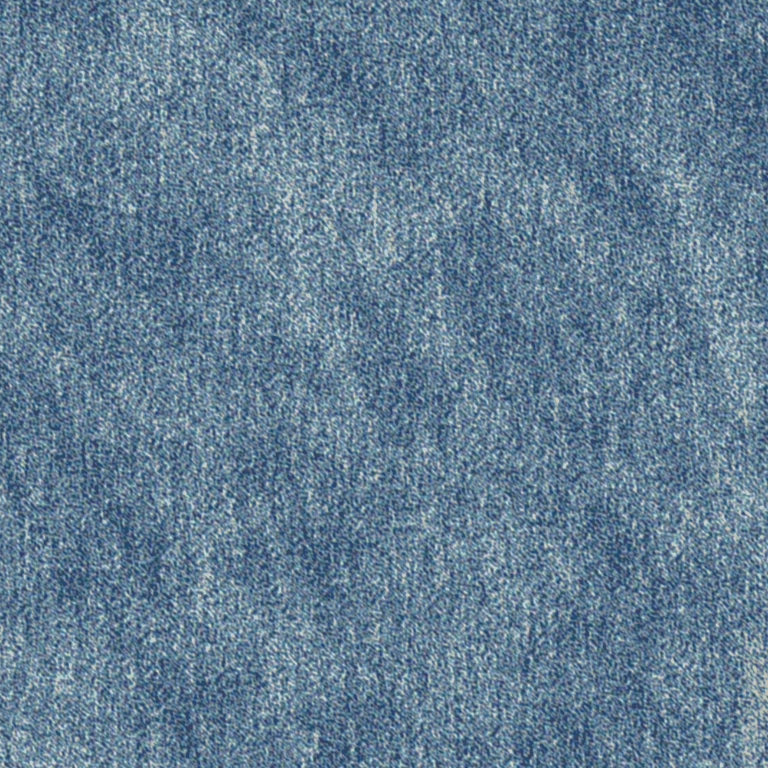
Write a Shadertoy shader that draws this texture.

```glsl
const float TAU = 6.28319;

// Weave: sizes are counts per canvas height
const float TWILL_ANGLE = 0.76;
const float TWILL_COUNT = 165.0;
const vec2 GRAIN_COUNT = vec2(185.0, 265.0);   // along, across the twill
const vec2 YARN_COUNT = vec2(235.0, 105.0);
const vec2 FLECK_COUNT = vec2(125.0, 105.0);
const vec2 STREAK_COUNT = vec2(130.0, 13.0);
const vec2 SLUB_COUNT = vec2(85.0, 14.0);
const float SCUFF_ANGLE = -0.55;
const float FADE_ANGLE = -0.5;

// Strengths, in standard deviations of tone
const float GRAIN_GAIN = 0.63;
const float YARN_GAIN = 0.36;
const float FLECK_GAIN = 0.33;
const float TWILL_GAIN = 0.22;
const float STREAK_GAIN = 0.25;
const float CLOUD_GAIN = 0.2;
const float MOTTLE_GAIN = 0.16;
const float SLUB_GAIN = 0.65;
const float CREASE_GAIN = 0.42;

// Tone to dye level
const float TONE_CENTER = 2.0;
const float TONE_SPREAD = 1.43;

const vec3 DYE[6] = vec3[6](
    vec3(0.22, 0.33, 0.45), vec3(0.30, 0.41, 0.51), vec3(0.38, 0.49, 0.58),
    vec3(0.46, 0.57, 0.63), vec3(0.57, 0.67, 0.71), vec3(0.72, 0.78, 0.79));
const vec3 CREAM = vec3(0.75, 0.73, 0.64);
const vec3 WARM_TINT = vec3(0.015, 0.0, -0.020);
const vec3 GREEN_TINT = vec3(-0.012, 0.011, -0.004);

vec2 gradientAt(vec2 cell) {
    vec3 h = fract(cell.xyx * vec3(0.1031, 0.1030, 0.0973));
    h += dot(h, h.yzx + 33.33);
    float angle = TAU * fract((h.x + h.y) * h.z);
    return vec2(cos(angle), sin(angle));
}

// Gradient noise scaled to about unit deviation
float noise(vec2 p) {
    vec2 i = floor(p);
    vec2 f = p - i;
    vec2 w = f * f * f * (f * (f * 6.0 - 15.0) + 10.0);
    vec2 e = vec2(1.0, 0.0);
    float low = mix(dot(gradientAt(i), f),
                    dot(gradientAt(i + e), f - e), w.x);
    float high = mix(dot(gradientAt(i + e.yx), f - e.yx),
                     dot(gradientAt(i + 1.0), f - 1.0), w.x);
    return 4.7 * mix(low, high, w.y);
}

vec2 rotate(vec2 p, float angle) {
    float c = cos(angle), s = sin(angle);
    return vec2(c * p.x - s * p.y, s * p.x + c * p.y);
}

float band(float d, float width) {
    return exp(-d * d / (width * width));
}

// Faint diagonal twill ribs, short slanted grain and upright yarns
float weave(vec2 p) {
    vec2 q = rotate(p, TWILL_ANGLE);
    float wobble = 0.2 * noise(p * 50.0 + 7.0);
    float rib = sin(TAU * (q.y * TWILL_COUNT + wobble));
    rib *= 1.0 - smoothstep(0.35, 0.5, TWILL_COUNT / iResolution.y);
    return GRAIN_GAIN * noise(q * GRAIN_COUNT + 19.0)
         + YARN_GAIN * noise(p * YARN_COUNT + 41.0)
         + FLECK_GAIN * noise(p * FLECK_COUNT + 53.0)
         + TWILL_GAIN * rib * (1.0 + 0.3 * noise(p * 60.0 + 31.0));
}

// Broad washed areas and small worn patches, leaning to the left
float fading(vec2 p) {
    vec2 q = rotate(p, FADE_ANGLE);
    return CLOUD_GAIN * noise(q * vec2(5.0, 2.8) + 4.3)
         + MOTTLE_GAIN * noise(q * vec2(15.0, 9.0) + 71.0)
         + MOTTLE_GAIN * noise(q * vec2(40.0, 27.0) + 91.0);
}

// Sparse pale yarns: upright ones and slanted scuffs
float slubs(vec2 p) {
    float upright = noise(p * SLUB_COUNT + 13.0);
    float slanted = noise(rotate(p, SCUFF_ANGLE) * SLUB_COUNT + 47.0);
    float patches = smoothstep(-0.4, 1.4, noise(p * 6.0 + 25.0));
    return smoothstep(1.3, 2.5, upright)
         + smoothstep(1.2, 2.4, slanted) * patches;
}

// Soft slanted fold at the right, pale ridge beside a dark valley
float crease(vec2 p) {
    float d = p.x - 0.84 - 0.38 * (0.85 - p.y);
    float reach = smoothstep(0.3, 0.55, p.y);
    return reach * (band(d, 0.026) - 0.7 * band(d + 0.06, 0.035)
                  - 0.9 * band(d - 0.1, 0.06));
}

vec3 dyeColor(float level) {
    level = clamp(level, -0.7, 5.3);
    int k = int(clamp(floor(level), 0.0, 4.0));
    return mix(DYE[k], DYE[k + 1], level - float(k));
}

void mainImage(out vec4 fragColor, in vec2 fragCoord) {
    vec2 p = fragCoord / iResolution.y;
    float pale = slubs(p);
    float worn = band(p.x - 1.0, 0.04) * band(p.y - 0.1, 0.09);

    float tone = weave(p) + fading(p) + CREASE_GAIN * crease(p)
               + STREAK_GAIN * noise(p * STREAK_COUNT + 37.0)
               + SLUB_GAIN * pale + 0.6 * worn;

    // Dye colour, then slight hue shifts from yarn to yarn
    vec3 color = dyeColor(TONE_CENTER + TONE_SPREAD * tone);
    color += WARM_TINT * noise(p * 140.0 + 63.0);
    color += GREEN_TINT * noise(p * 120.0 + 83.0);
    float bare = (0.3 * pale + 0.5 * worn) * smoothstep(-0.3, 1.6, tone);
    color = mix(color, CREAM, clamp(bare, 0.0, 0.7));

    fragColor = vec4(clamp(color, 0.0, 1.0), 1.0);
}
```
